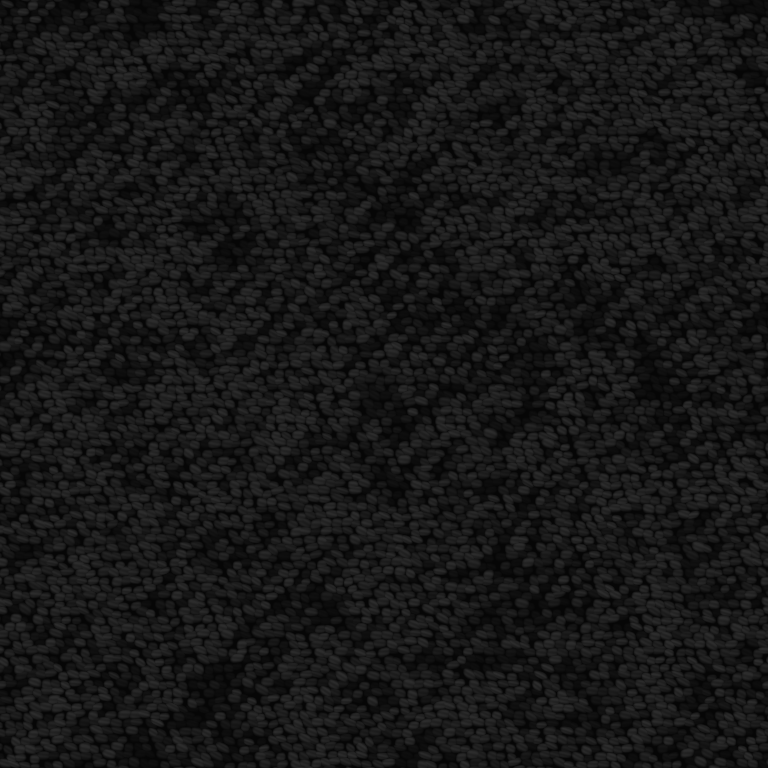
Give the GLSL for this texture, as a WebGL 2 fragment shader.

```glsl
#version 300 es
precision highp float;
// Dark charcoal twill cloth: plump woven stitches broken by sunken diagonal ribs.

uniform vec2 u_resolution;
out vec4 outColor;

const vec2 STITCHES = vec2(72.0, 96.0);      // stitches across and down
const float ROW_SHIFT = 2.0 / 3.0;           // sideways step of each row, in stitches
const vec2 STITCH_RADIUS = vec2(0.66, 0.68); // half size, in cells
const float JITTER = 0.46;                   // stitch displacement, in cells
const float TILT = 0.10;                     // mean downward lean of a stitch
const float TILT_SPREAD = 0.7;
const float WARP = 0.0016;                   // waviness of the rows
const float RIBS = 24.0;                     // diagonal ribs across the cloth
const float FIBRE_DEPTH = 0.14;
const float SUNKEN_TONE = 0.24;              // brightness left in a sunken stitch
const vec3 GAP_COLOR = vec3(0.024);
const vec3 YARN_COLOR = vec3(0.172);
const float TAU = 6.2831853;

float hash(vec2 p) {
  vec3 q = fract(vec3(p.xyx) * vec3(0.1031, 0.1030, 0.0973));
  q += dot(q, q.yzx + 33.33);
  return fract((q.x + q.y) * q.z);
}

// Smoothly blended cell values that repeat after "period" cells
float cellNoise(vec2 p, vec2 period) {
  vec2 i = floor(p);
  vec2 f = p - i;
  f = f * f * (3.0 - 2.0 * f);
  vec2 a = mod(i, period);
  vec2 b = mod(i + 1.0, period);
  return mix(mix(hash(a), hash(vec2(b.x, a.y)), f.x),
             mix(hash(vec2(a.x, b.y)), hash(b), f.x), f.y);
}

// Layered sines bend the rows slightly
vec2 warp(vec2 uv) {
  vec2 a = TAU * uv;
  vec2 bend = vec2(sin(5.0 * a.y + 2.0 * a.x) + 0.6 * sin(13.0 * a.y - 4.0 * a.x),
                   sin(4.0 * a.x + 3.0 * a.y) + 0.6 * sin(11.0 * a.x - 7.0 * a.y));
  return uv + WARP * bend;
}

// How far a stitch stands up: twill ribs, streaks, bands and blotches
float raised(vec2 uv, float random) {
  vec2 diagonal = vec2(uv.x - uv.y, uv.x + uv.y);
  float streaks = cellNoise(diagonal * vec2(44.0, 24.0), vec2(44.0, 24.0));
  float bands = cellNoise(uv * vec2(18.0, 40.0) + 0.5, vec2(18.0, 40.0));
  float blotches = cellNoise(uv * 14.0, vec2(14.0));
  float ribs = 0.5 + 0.5 * sin(TAU * (RIBS * diagonal.x + 0.9 * blotches));
  float amount = 0.31 * streaks + 0.21 * bands + 0.12 * blotches
               + 0.20 * ribs + 0.16 * random;
  return smoothstep(0.27, 0.58, amount);
}

// Brightness of the topmost stitch at this point
float weave(vec2 uv) {
  vec2 p = uv * STITCHES;
  float baseRow = floor(p.y);
  float shade = 0.0;
  for (int j = -1; j <= 1; j++) {
    float row = baseRow + float(j);
    float wrappedRow = mod(row, STITCHES.y);
    float shift = fract(wrappedRow * ROW_SHIFT);
    float x = p.x - shift;
    for (int i = -1; i <= 1; i++) {
      float column = floor(x) + float(i);
      vec2 id = vec2(mod(column, STITCHES.x), wrappedRow);
      vec3 random = vec3(hash(id + 7.3), hash(id + 91.7), hash(id + 173.1));
      float toneRandom = hash(id + 41.9);
      vec2 center = vec2(column + shift, row) + 0.5;
      float rise = raised(center / STITCHES, toneRandom);

      vec2 d = vec2(x - column, p.y - row) - 0.5 - JITTER * (random.xy - 0.5);
      d.y += d.x * (TILT + TILT_SPREAD * (random.z - 0.5));
      d /= STITCH_RADIUS * mix(vec2(0.76), vec2(1.12), random.yx) * mix(0.9, 1.0, rise);

      // Rounded body, lit from above, with fine strands along it
      vec2 s = d * d;
      float body = 1.0 - smoothstep(0.06, 1.16, s.x * sqrt(s.x) + s.y);
      float light = 0.84 + 0.16 * clamp(d.y - 0.3 * d.x, -1.0, 1.0);
      float strands = sin(d.y * 7.0 + d.x * 2.0 + TAU * random.x);
      float tone = mix(0.76, 1.06, toneRandom) * mix(SUNKEN_TONE, 1.0, rise);
      shade = max(shade, body * light * tone * (1.0 + FIBRE_DEPTH * strands));
    }
  }
  return shade;
}

void main() {
  float shade = weave(warp(gl_FragCoord.xy / u_resolution));
  outColor = vec4(mix(GAP_COLOR, YARN_COLOR, clamp(shade, 0.0, 1.0)), 1.0);
}
```
